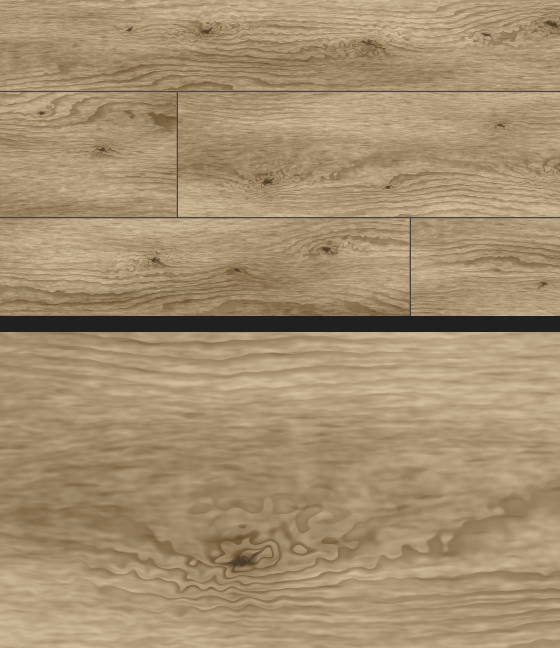
Top: the whole. Bottom: its middle third, enlarged.
Give the GLSL for this texture, as a Shadertoy shader.

```glsl
const vec2 PLANK_SIZE = vec2(2.212, 0.3993);
const vec2 FIRST_CORNER = vec2(0.5613, 0.3113);
const float ROW_SHIFT = 0.7373;
const float SEAM_HALF_WIDTH = 0.0023;
const int KNOTS_PER_PLANK = 6;

const vec3 DARK_OAK = vec3(0.49, 0.395, 0.265);
const vec3 LIGHT_OAK = vec3(0.79, 0.71, 0.58);
const vec3 KNOT_BROWN = vec3(0.25, 0.19, 0.12);
const vec3 SEAM_COLOR = vec3(0.30, 0.27, 0.23);

vec2 hash2(vec2 p) {
    vec3 q = fract(p.xyx * vec3(0.1031, 0.1030, 0.0973));
    q += dot(q, q.yzx + 33.33);
    return fract((q.xx + q.yz) * q.zy);
}

float cornerSlope(vec2 cell, vec2 offset) {
    float angle = 6.2832 * hash2(cell).x;
    return dot(vec2(cos(angle), sin(angle)), offset);
}

float gradientNoise(vec2 p) {
    vec2 i = floor(p), f = p - i;
    vec2 u = f * f * f * (f * (f * 6.0 - 15.0) + 10.0);
    vec2 e = vec2(1.0, 0.0);
    float low = mix(cornerSlope(i, f), cornerSlope(i + e, f - e), u.x);
    float high = mix(cornerSlope(i + e.yx, f - e.yx), cornerSlope(i + 1.0, f - 1.0), u.x);
    return mix(low, high, u.y);
}

// Noise at a given stretch, shifted so each plank differs
float grain(vec2 p, vec2 scale, float seed) {
    return gradientNoise(p * scale + vec2(seed, seed * 1.7 + 40.0));
}

// x: grain displacement, y: brown halo, z: dark core and crack
vec3 knots(vec2 p, float seed, float px) {
    vec3 sum = vec3(0.0);
    float rough = grain(p, vec2(55.0, 70.0), seed);
    for (int i = 0; i < KNOTS_PER_PLANK; i++) {
        vec2 key = vec2(float(i) * 7.0 + 3.0, seed);
        vec2 place = hash2(key), kind = hash2(key + 51.0);
        vec2 center = PLANK_SIZE * vec2((float(i) + 0.15 + 0.7 * place.x)
            / float(KNOTS_PER_PLANK), mix(0.08, 0.92, place.y));
        float size = mix(0.45, 1.0, kind.x * kind.x);
        vec2 q = (p - center) / size;
        float side = kind.y < 0.5 ? -1.0 : 1.0;

        // A pointed swell closes the growth lines into long eyes
        float swell = length(q / vec2(0.15, 0.055) + 0.35 * rough);
        vec2 eye = q / vec2(0.036, 0.026);
        sum.x += side * size * 0.11 * exp(-1.3 * swell);
        sum.y += exp(-0.4 * dot(eye, eye)) * mix(0.4, 1.0, kind.x);

        float edge = px / size;
        float core = length(q * vec2(0.75, 1.2)) + 0.014 * rough;
        float bend = q.y - side * (0.35 * q.x + 8.0 * q.x * q.x) + 0.01 * rough;
        float crack = (1.0 - smoothstep(0.001, 0.002 + edge, abs(bend)))
            * (1.0 - smoothstep(0.012, 0.034, abs(q.x)));
        float blot = 1.0 - smoothstep(0.003, 0.011 + edge, core);
        sum.z = max(sum.z, max(0.8 * blot, 0.7 * crack));
    }
    return sum;
}

// Thin growth lines: a short darkening that ends on a crisp edge
float growthLines(float rings) {
    float w = fwidth(rings);
    float f = fract(rings);
    float line = smoothstep(0.4, 0.88, f) * (1.0 - smoothstep(1.0 - max(w, 0.1), 1.0, f));
    return line * (1.0 - smoothstep(0.4, 1.0, w));
}

vec3 oak(vec2 p, float seed, float px) {
    vec3 knot = knots(p, seed, px);

    // Slow folds make arches, small ones make the lines ragged
    float bend = knot.x
        + 0.100 * grain(p, vec2(1.5, 6.5), seed)
        + 0.020 * grain(p, vec2(5.0, 15.0), seed + 9.0)
        + 0.006 * grain(p, vec2(20.0, 40.0), seed + 21.0)
        + 0.003 * grain(p, vec2(60.0, 80.0), seed + 41.0);
    float flow = p.y + bend;
    vec2 along = vec2(p.x, p.y + 0.3 * bend);

    float broad = grain(p, vec2(0.8, 4.0), seed + 5.0)
        + 0.6 * grain(along, vec2(1.8, 11.0), seed + 13.0)
        + 0.3 * grain(along, vec2(4.0, 28.0), seed + 19.0);

    // Short straight fibres and open pores
    float fibre = 0.7 * grain(along, vec2(13.0, 110.0), seed)
        + grain(along, vec2(32.0, 185.0), seed + 3.0)
        + 0.6 * grain(along, vec2(80.0, 230.0), seed + 7.0);
    float pores = smoothstep(0.2, 0.5, grain(along, vec2(22.0, 150.0), seed + 31.0));

    float rings = flow * 46.0 + 0.8 * grain(p, vec2(0.8, 9.0), seed + 17.0);
    float figure = smoothstep(-0.15, 0.3, grain(p, vec2(1.3, 6.0), seed + 27.0));
    figure = max(figure, smoothstep(0.008, 0.04, abs(knot.x)));
    float lines = growthLines(rings) * mix(0.08, 0.52, figure) * (0.9 + 0.8 * fibre);

    float tone = 0.69 + 0.12 * (hash2(vec2(seed, 8.0)).x - 0.5)
        + 0.72 * broad + 0.3 * fibre - 0.2 * pores - lines - 0.35 * knot.y;
    vec3 color = mix(DARK_OAK, LIGHT_OAK, clamp(tone, -0.35, 1.08));
    return mix(color, KNOT_BROWN, knot.z);
}

void mainImage(out vec4 fragColor, in vec2 fragCoord) {
    float px = 1.0 / iResolution.y;
    vec2 uv = fragCoord * px;

    // Staggered plank layout
    float row = floor((uv.y - FIRST_CORNER.y) / PLANK_SIZE.y);
    vec2 corner = FIRST_CORNER + row * vec2(-ROW_SHIFT, PLANK_SIZE.y);
    float column = floor((uv.x - corner.x) / PLANK_SIZE.x);
    vec2 p = uv - corner - vec2(column * PLANK_SIZE.x, 0.0);
    float seed = floor(90.0 * hash2(vec2(column, row) + 12.0).x) + 0.37;

    vec3 color = oak(p, seed, px);

    // Dark joints
    vec2 border = min(p, PLANK_SIZE - p);
    float gap = min(border.x, border.y);
    float seam = 1.0 - smoothstep(-0.5 * px, 0.5 * px, gap - SEAM_HALF_WIDTH);
    fragColor = vec4(mix(color, SEAM_COLOR, seam), 1.0);
}
```
